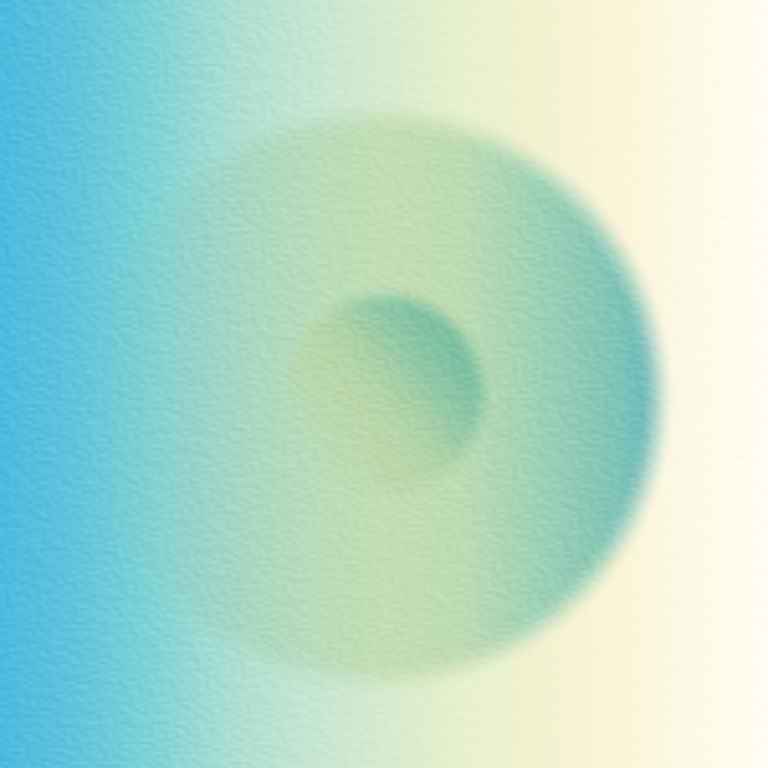
Give the GLSL for this background, as a Shadertoy shader.

```glsl
// A soft embossed disc with a smaller dimple, on a blue to cream gradient.
// Evenly spaced colour ramps run along x; signed distances feather the discs,
// and the slope of stretched value noise gives a fine paper grain.

const vec2  DISC_CENTER   = vec2(0.489, 0.482);
const float DISC_RADIUS   = 0.388;
const float DISC_FEATHER  = 0.046;
const vec2  DIMPLE_CENTER = vec2(0.499, 0.485);
const float DIMPLE_RADIUS = 0.142;
const float DIMPLE_FEATHER = 0.030;
const vec2  SHADE_DIR     = vec2(0.80, 0.60);
const vec3  DIMPLE_LIGHT  = vec3(0.72, 0.84, 0.66);
const vec3  DIMPLE_DARK   = vec3(0.47, 0.75, 0.64);
const vec2  GRAIN_SCALE   = vec2(150.0, 230.0);
const float GRAIN_AMOUNT  = 0.035;

const vec3 BACK_RAMP[11] = vec3[11](
    vec3(0.30, 0.73, 0.87), vec3(0.38, 0.77, 0.86), vec3(0.50, 0.83, 0.83),
    vec3(0.67, 0.87, 0.82), vec3(0.77, 0.90, 0.82), vec3(0.84, 0.92, 0.81),
    vec3(0.91, 0.94, 0.80), vec3(0.95, 0.95, 0.81), vec3(0.98, 0.96, 0.84),
    vec3(0.99, 0.98, 0.90), vec3(1.00, 0.99, 0.95));

// Covers x from 0.1 to 0.9
const vec3 DISC_RAMP[9] = vec3[9](
    vec3(0.38, 0.77, 0.86), vec3(0.52, 0.82, 0.81), vec3(0.64, 0.84, 0.77),
    vec3(0.72, 0.86, 0.73), vec3(0.76, 0.87, 0.70), vec3(0.74, 0.86, 0.70),
    vec3(0.62, 0.82, 0.71), vec3(0.50, 0.77, 0.72), vec3(0.34, 0.68, 0.75));

vec3 backColor(float x) {
    float t = clamp(x, 0.0, 0.9999) * 10.0;
    int i = int(t);
    return mix(BACK_RAMP[i], BACK_RAMP[i + 1], fract(t));
}

vec3 discColor(float x) {
    float t = clamp((x - 0.1) / 0.8, 0.0, 0.9999) * 8.0;
    int i = int(t);
    return mix(DISC_RAMP[i], DISC_RAMP[i + 1], fract(t));
}

float hash(vec2 p) {
    vec3 q = fract(vec3(p.xyx) * 0.1031);
    q += dot(q, q.yzx + 33.33);
    return fract((q.x + q.y) * q.z);
}

float noise(vec2 p) {
    vec2 i = floor(p), f = fract(p);
    f = f * f * (3.0 - 2.0 * f);
    return mix(mix(hash(i), hash(i + vec2(1, 0)), f.x),
               mix(hash(i + vec2(0, 1)), hash(i + vec2(1, 1)), f.x), f.y);
}

// Coverage rising from zero at the rim to one at the feather depth
float softDisc(vec2 p, float radius, float feather) {
    return smoothstep(-0.004, feather, radius - length(p));
}

// Light catching the slope of the paper
float paperGrain(vec2 uv) {
    vec2 p = uv * GRAIN_SCALE;
    vec2 lightStep = vec2(0.25, 0.5);
    return noise(p + lightStep) - noise(p - lightStep);
}

void mainImage(out vec4 fragColor, in vec2 fragCoord) {
    vec2 uv = fragCoord / iResolution.xy;
    vec3 color = backColor(uv.x);

    // Large disc, melting into the background on the left
    float disc = softDisc(uv - DISC_CENTER, DISC_RADIUS, DISC_FEATHER);
    color = mix(color, discColor(uv.x), disc);

    // Dimple, shaded at the upper right and open at the lower left
    vec2 q = uv - DIMPLE_CENTER;
    float along = dot(q, SHADE_DIR) / DIMPLE_RADIUS;
    vec3 dimpleColor = mix(DIMPLE_LIGHT, DIMPLE_DARK, smoothstep(-0.25, 0.95, along));
    float dimple = softDisc(q, DIMPLE_RADIUS, DIMPLE_FEATHER);
    dimple *= smoothstep(-1.0, -0.1, along);
    color = mix(color, dimpleColor, dimple);

    // Grain, fading out over the bright side
    float grainFade = 1.0 - smoothstep(0.6, 0.95, color.r);
    color += paperGrain(uv) * GRAIN_AMOUNT * mix(0.25, 1.0, grainFade);

    fragColor = vec4(clamp(color, 0.0, 1.0), 1.0);
}
```
